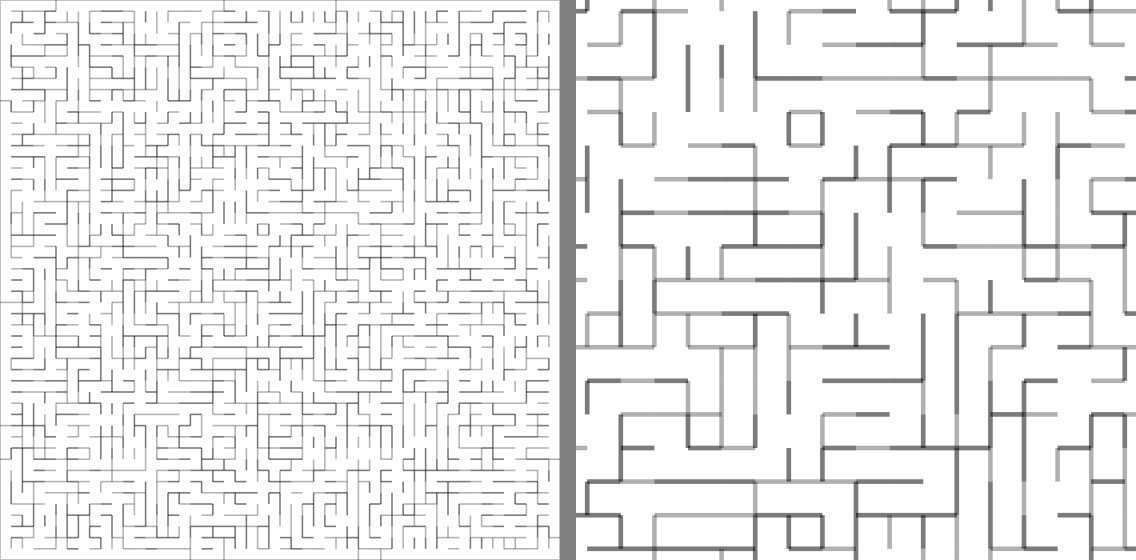
Left: the whole. Right: its middle third, enlarged.
A WebGL 1 fragment shader for this pattern:

```glsl
precision highp float;
uniform vec2 u_resolution;

const float CELLS = 50.0;
const float STROKE_OPACITY = 0.305;

float hash(vec2 p) {
  vec3 q = fract(vec3(p.xyx) * 0.1031);
  q += dot(q, q.yzx + 33.33);
  return fract((q.x + q.y) * q.z);
}

bool isInside(vec2 v) {
  return min(v.x, v.y) > 0.5 && max(v.x, v.y) < CELLS - 0.5;
}

// Direction of the wall grown from a grid point; small regions share a preferred axis
vec2 mainArm(vec2 v) {
  bool prefersRow = hash(floor(v / 3.0) + 71.0) < 0.5;
  bool followsRegion = hash(v + 113.0) < 0.75;
  float side = hash(v + 229.0) < 0.5 ? -1.0 : 1.0;
  vec2 arm = prefersRow == followsRegion ? vec2(side, 0.0) : vec2(0.0, side);
  return isInside(v + arm) ? arm : -arm;
}

// Some points also grow a wall the opposite way, giving straight runs
bool growsWall(vec2 v, vec2 dir) {
  vec2 arm = mainArm(v);
  float alignment = dot(arm, dir);
  return alignment > 0.5 || (alignment < -0.5 && hash(v + 347.0) < 0.3);
}

// Number of overlaid strokes on the wall from a to b: 0, 1 or 2
float strokeCount(vec2 a, vec2 b) {
  float chance = hash(a + b + 431.0);
  bool insideA = isInside(a);
  bool insideB = isInside(b);
  if (insideA != insideB) return chance < 0.09 ? 1.0 : 0.0;
  if (!insideA) return 0.0;
  if (!growsWall(a, b - a) && !growsWall(b, a - b)) return 0.0;
  return chance < 0.5 ? 2.0 : 1.0;
}

// Share of a pixel covered by a line, both measured in pixels
float lineCoverage(float offset, float halfWidth) {
  return clamp(min(offset + 0.5, halfWidth) - max(offset - 0.5, -halfWidth), 0.0, 1.0);
}

void main() {
  float size = min(u_resolution.x, u_resolution.y);
  float cellPixels = size / CELLS;
  float halfWidth = 0.00137 * size;
  vec2 p = gl_FragCoord.xy / u_resolution * CELLS;
  vec2 v = floor(p + 0.5);
  vec2 d = (p - v) * cellPixels;

  // Four possible walls around the nearest grid point
  float light = 1.0;
  vec2 dir = vec2(1.0, 0.0);
  for (int i = 0; i < 4; i++) {
    float across = dot(d, vec2(-dir.y, dir.x));
    float along = clamp(dot(d, dir) + 0.5, 0.0, 1.0);
    float ink = STROKE_OPACITY * lineCoverage(across, halfWidth) * along;
    light *= pow(1.0 - ink, strokeCount(v, v + dir));
    dir = vec2(-dir.y, dir.x);
  }

  // Single outer frame, half of its width beyond the canvas
  vec2 margin = min(p, CELLS - p) * cellPixels;
  light *= 1.0 - STROKE_OPACITY * lineCoverage(min(margin.x, margin.y), halfWidth);

  gl_FragColor = vec4(vec3(light), 1.0);
}
```
